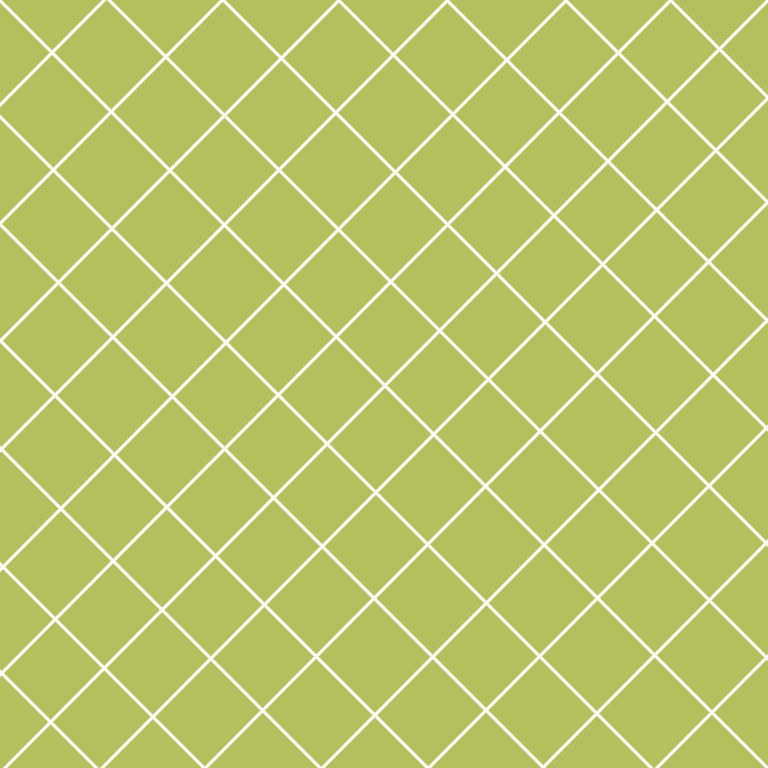
A Shadertoy shader for this pattern:

```glsl
// Diagonal lattice: thin off-white lines crossing on a flat olive-green ground.
// Two families of 45 degree lines are looped over; smooth formulas and an
// odd/even shift make their spacing slightly uneven, as if ruled by hand.

#define GROUND_COLOR vec3(0.71, 0.75, 0.37)
#define LINE_COLOR   vec3(0.99, 0.99, 0.97)
#define LINE_WIDTH   0.0042
#define EDGE_SOFT    0.8      // half width of the edge blend, in pixels
#define LINES_SIDE   6        // lines on each side of the middle one
#define FALL_PITCH   0.1456   // spacing along x of the falling lines
#define FALL_CENTER  -0.0007
#define RISE_PITCH   0.1432   // spacing along x of the rising lines
#define RISE_CENTER  1.0035
#define RISE_TILT    0.003    // small turn away from 45 degrees
#define SQUEEZE      0.0199   // crowding of rising lines near the middle

const float PI = 3.14159265;

// Offset of falling line k: every odd line drifts off the even grid.
float fallingOffset(float k) {
    float odd = mod(k, 2.0);
    float drift = mix(-0.0056, 0.0089, smoothstep(-0.5, 5.0, k));
    return FALL_CENTER + k * FALL_PITCH + odd * drift;
}

// Offset of rising line k: pulled toward the middle, with a small alternation.
float risingOffset(float k) {
    float alternate = 1.0 - 2.0 * mod(k, 2.0);
    float pull = (SQUEEZE + 0.003 * alternate) * sin(PI * k / 6.0)
               + 0.0045 * sin(PI * k / 3.0)
               + 0.0038 * sin(PI * k / 2.0);
    return RISE_CENTER + k * RISE_PITCH - pull - 0.00022 * k * k;
}

void mainImage(out vec4 fragColor, in vec2 fragCoord) {
    vec2 p = fragCoord / iResolution.y;
    p.y = 1.0 - p.y;              // measure downward from the top edge
    float pixel = 1.0 / iResolution.y;

    // Diagonal coordinates, constant along each family of lines
    float fall = p.x - p.y;
    float rise = p.x + p.y + RISE_TILT * fall;

    // Distance to the nearest line of either family
    float nearest = 1.0;
    for (int i = -LINES_SIDE; i <= LINES_SIDE; i++) {
        float k = float(i);
        nearest = min(nearest, abs(fall - fallingOffset(k)));
        nearest = min(nearest, abs(rise - risingOffset(k)));
    }
    float edge = nearest * sqrt(0.5) - 0.5 * LINE_WIDTH;

    // Smooth line over the ground
    float soft = EDGE_SOFT * pixel;
    float line = 1.0 - smoothstep(-soft, soft, edge);
    fragColor = vec4(mix(GROUND_COLOR, LINE_COLOR, line), 1.0);
}
```
